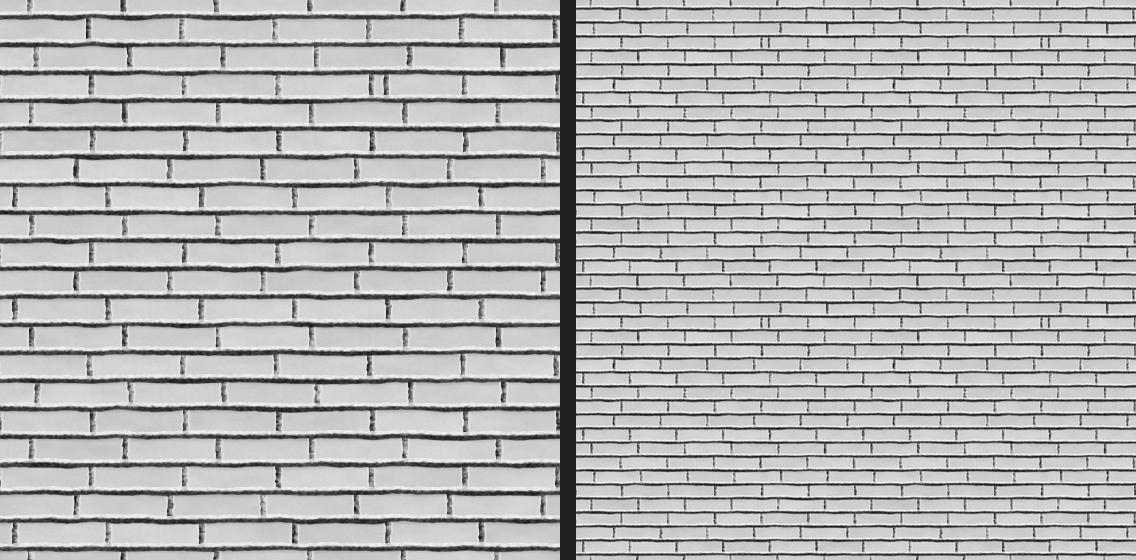
Left: one tile. Right: repeated 2 by 2.
This texture is drawn by a Shadertoy shader. Its source:

```glsl
float hash(vec2 p) {
    return fract(sin(dot(p, vec2(127.1, 311.7))) * 43758.5453);
}

// Value noise with n whole cells across the canvas, so it wraps
float noise(vec2 uv, vec2 n) {
    vec2 p = uv * n, i = floor(p), f = fract(p);
    f = f * f * (3.0 - 2.0 * f);
    vec2 a = mod(i, n), b = mod(i + 1.0, n);
    return mix(mix(hash(a), hash(vec2(b.x, a.y)), f.x),
               mix(hash(vec2(a.x, b.y)), hash(b), f.x), f.y);
}

// Sideways shift of each course, in brick lengths, from the top down
const float courseShift[20] = float[20](
    0.95, 0.39, 0.98, 0.34, 0.99, 0.82, 0.16, 0.34, 0.98, 0.82,
    0.16, 0.34, 0.96, 0.40, 0.99, 0.34, 0.98, 0.82, 0.16, 0.32);

void mainImage(out vec4 fragColor, in vec2 fragCoord) {
    vec2 uv = fragCoord / iResolution.xy;
    float soft = 20.0 / iResolution.y;

    float grit = noise(uv, vec2(260.0, 300.0));
    float rough = noise(uv, vec2(110.0, 170.0));
    float patchy = noise(uv, vec2(18.0, 20.0));
    float cloud = 0.6 * noise(uv, vec2(15.0, 36.0)) + 0.4 * noise(uv, vec2(40.0, 90.0));

    // Courses: y runs down from the shadow line, in course heights
    float v = (1.0 - uv.y) * 20.0 - 0.57 + 0.07 * (noise(uv, vec2(24.0, 20.0)) - 0.5);
    float row = mod(floor(v), 20.0);
    float y = fract(v);
    float line = fract(v + 0.5) - 0.5;

    // Bricks: signed distance to the nearest upright joint
    float u = uv.x * 6.0 - courseShift[int(row)];
    vec2 brick = vec2(mod(floor(u), 6.0), row);
    float side = (fract(u + 0.5) - 0.5) * 3.333;
    float jointId = hash(vec2(mod(floor(u + 0.5), 6.0), row + 31.0));

    // One short closer brick
    float closer = (uv.x - 0.69) * 20.0;
    if (row == 2.0 && abs(closer) < abs(side)) side = closer;
    side += 0.04 * (noise(uv, vec2(60.0, 80.0)) - 0.5);
    float d = abs(side) + 0.05 * (rough - 0.5);

    // Face, shaded under the course above
    float tone = 0.81 + 0.035 * (hash(brick) - 0.5) + 0.06 * (cloud - 0.5)
               + 0.03 * (y - 0.5) + 0.02 * (grit - 0.5);
    tone -= 0.10 * (1.0 - smoothstep(0.08, 0.24, y));

    // Pale rim beside the joints
    float rim = smoothstep(0.08, 0.11, d) * (1.0 - smoothstep(0.12, 0.19, d));
    tone = mix(tone, 0.91, 0.65 * rim);

    // Gritty upright joint, darker on its left
    float joint = mix(0.27, 0.66, smoothstep(-0.10, 0.09, side + 0.10 * (rough - 0.5)));
    joint += 0.40 * (grit - 0.5) + 0.18 * (jointId - 0.5);
    tone = mix(joint, tone, smoothstep(0.09 - 0.5 * soft, 0.09 + 0.5 * soft, d));

    // Bright mortar ledge, then its grey underside
    float ledge = y + 0.04 * (rough - 0.5);
    float bright = 0.91 + 0.08 * (grit - 0.5);
    bright -= 0.12 * (1.0 - smoothstep(0.06, 0.14, d));
    tone = mix(tone, bright, smoothstep(0.80, 0.84, ledge));
    float under = 0.60 + 0.45 * (grit - 0.5) + 0.15 * (patchy - 0.5);
    tone = mix(tone, under, smoothstep(0.91, 0.96, ledge));

    // Shadow line of uneven depth above each brick
    float depth = 0.03 + 0.06 * patchy + 0.03 * hash(brick + 7.0) + 0.03 * (rough - 0.5);
    float shadow = smoothstep(-0.03 - soft, 0.01, line)
                 * (1.0 - smoothstep(depth, depth + 0.03 + soft, line));
    float dark = 0.14 + 0.16 * (grit - 0.4) + 0.12 * (1.0 - patchy);
    tone = mix(tone, dark, shadow);

    fragColor = vec4(vec3(clamp(tone, 0.0, 1.0)), 1.0);
}
```
